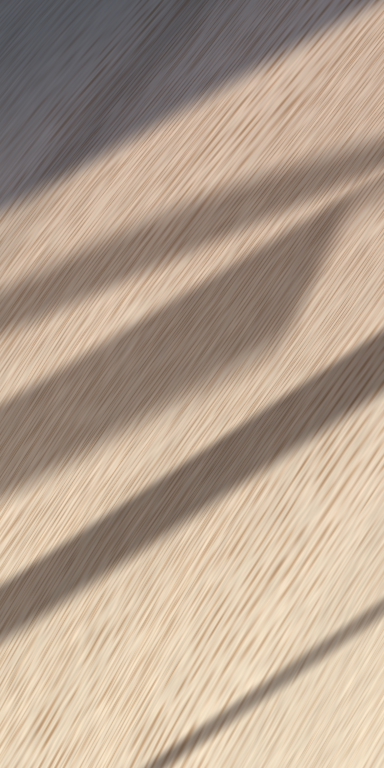
This texture is drawn by a WebGL 1 fragment shader. Its source:

```glsl
precision highp float;

uniform vec2 u_resolution;

const vec3 WOOD_NEAR = vec3(0.935, 0.868, 0.765);
const vec3 WOOD_FAR = vec3(0.835, 0.745, 0.670);
const vec3 VEIN_TINT = vec3(0.80, 0.69, 0.59);
const vec3 BAND_SHADE = vec3(0.59, 0.575, 0.585);
const vec3 DEEP_SHADE = vec3(0.53, 0.57, 0.66);
const vec3 CORNER_SHADE = vec3(0.76, 0.82, 0.85);
const float VEIN_FREQ = 46.0;
const float FINE_FREQ = 92.0;
const float FIBRE_AMOUNT = 0.10;
const float BROAD_AMOUNT = 0.07;

vec2 hashGradient(vec2 cell) {
    vec3 q = fract(cell.xyx * vec3(0.1031, 0.1030, 0.0973));
    q += dot(q, q.yzx + 33.33);
    return fract((q.xx + q.yz) * q.zy) * 2.0 - 1.0;
}

float gradientNoise(vec2 p) {
    vec2 i = floor(p);
    vec2 f = p - i;
    vec2 u = f * f * f * (f * (f * 6.0 - 15.0) + 10.0);
    vec2 e = vec2(1.0, 0.0);
    float a = dot(hashGradient(i), f);
    float b = dot(hashGradient(i + e.xy), f - e.xy);
    float c = dot(hashGradient(i + e.yx), f - e.yx);
    float d = dot(hashGradient(i + e.xx), f - e.xx);
    return mix(mix(a, b, u.x), mix(c, d, u.x), u.y);
}

// Coordinates across and along the gently curving grain.
vec2 grainSpace(vec2 p) {
    float across = p.x - 0.55 * p.y - 0.07 * p.y * p.y;
    across += 0.035 * gradientNoise(vec2(across * 2.5, p.y * 1.4) + 7.0);
    return vec2(across, p.y);
}

// Thin broken lines, one per cell across the grain.
float veins(vec2 g, float freq, float pixel) {
    float phase = g.x * freq + 1.1 * gradientNoise(vec2(g.x * 9.0, g.y * 1.6));
    float id = floor(phase);
    float offset = 0.3 * gradientNoise(vec2(id * 3.7, g.y * 3.0));
    float dist = abs(phase - id - 0.5 + offset);
    float width = 0.16 + 0.12 * gradientNoise(vec2(id * 5.31 + 0.4, g.y * 5.0));
    float blur = 0.12 + pixel * freq * 0.6;
    float line = 1.0 - smoothstep(width - blur, width + blur, dist);
    float dash = gradientNoise(vec2(id * 7.37, g.y * 13.0 + id * 2.1));
    return line * smoothstep(-0.45, 0.3, dash);
}

vec3 wood(vec2 p, float pixel) {
    vec2 g = grainSpace(p);
    vec3 color = mix(WOOD_NEAR, WOOD_FAR, smoothstep(0.0, 1.9, p.y));

    float broad = gradientNoise(vec2(g.x * 7.0, g.y * 0.6));
    broad += 0.6 * gradientNoise(vec2(g.x * 21.0, g.y * 0.9) + 3.0);
    float fibre = gradientNoise(vec2(g.x * 125.0, g.y * 16.0));
    color *= 1.0 + BROAD_AMOUNT * broad + FIBRE_AMOUNT * fibre;

    // Coarse veins on the left give way to finer, paler ones.
    float fineZone = smoothstep(-0.15, 0.25, gradientNoise(vec2(g.x * 3.2, g.y * 0.4) + 11.0));
    float coarse = veins(g, VEIN_FREQ, pixel);
    float fine = veins(g + 4.0, FINE_FREQ, pixel);
    float strength = mix(1.0, 0.5, smoothstep(0.2, 0.75, g.x));
    strength *= mix(0.5, 1.0, smoothstep(-1.08, -0.92, g.x));
    float vein = strength * mix(coarse, max(0.55 * coarse, 0.75 * fine), fineZone);
    color *= mix(vec3(1.0), VEIN_TINT, vein);

    // Dark streak running through the far left.
    float streak = (g.x + 0.88) / 0.06;
    return color * (1.0 - 0.12 * exp(-streak * streak));
}

float below(float y, float edge, float softness) {
    return 1.0 - smoothstep(-softness, softness, y - edge);
}

float band(float y, float low, float high, float lowSoft, float highSoft) {
    return below(y, high, highSoft) * (1.0 - below(y, low, lowSoft));
}

// Slanted soft shadows, from the far bands to the near sliver.
float bandShadows(vec2 p) {
    float x = p.x;
    float upper = band(p.y, 1.125 + 0.44 * x,
        1.245 + 0.40 * x + 0.03 * sin(3.1416 * x), 0.035, 0.045);
    float middleLow = 0.695 + 0.56 * x + 0.25 * smoothstep(0.70, 0.95, x);
    float middle = band(p.y, middleLow, 0.945 + 0.605 * x, mix(0.04, 0.09, x), 0.027);
    float lower = band(p.y, 0.322 + 0.66 * x, 0.475 + 0.667 * x, 0.032, 0.020);
    float sliver = band(p.y, 0.70 * x - 0.304, 0.70 * x - 0.258, 0.022, 0.018);
    sliver *= smoothstep(0.30, 0.42, x) * mix(1.15, 0.85, x);
    float shade = max(0.82 * upper, 0.90 * middle);
    return max(shade, max(1.08 * lower, sliver));
}

void main() {
    vec2 p = gl_FragCoord.xy / u_resolution.y * 2.0;
    p.x = gl_FragCoord.x / u_resolution.x;
    float pixel = 1.0 / u_resolution.x;
    vec3 color = wood(p, pixel);

    color *= mix(vec3(1.0), BAND_SHADE, bandShadows(p));

    // Large cool shadow that deepens toward the far left corner.
    float depth = p.y - 1.44 - 0.56 * p.x;
    float deep = smoothstep(-0.035, 0.045, depth);
    color *= mix(vec3(1.0), DEEP_SHADE, deep);
    color *= mix(vec3(1.0), CORNER_SHADE, smoothstep(0.03, 0.50, depth));

    gl_FragColor = vec4(clamp(color, 0.0, 1.0), 1.0);
}
```
